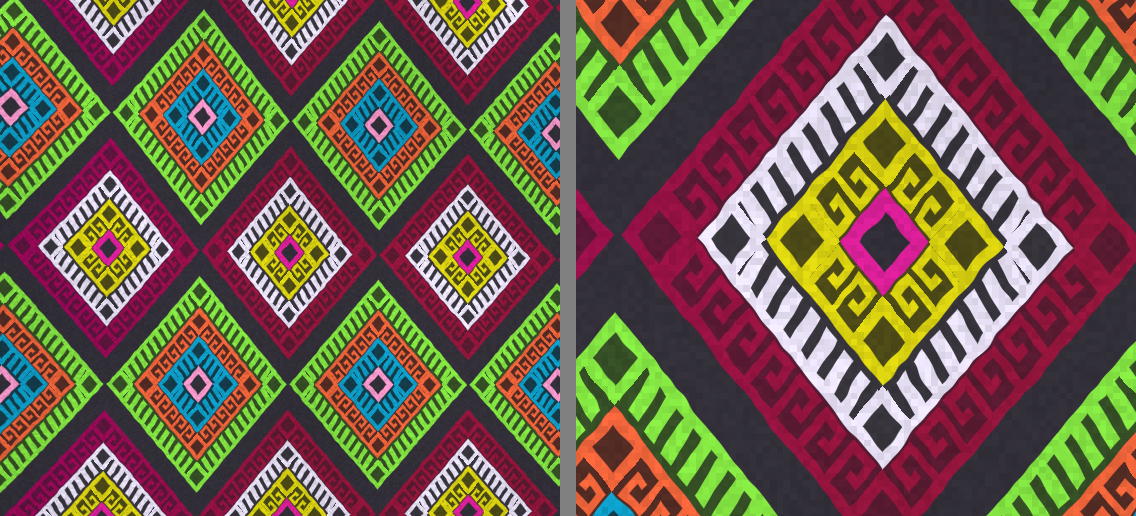
Left: the whole. Right: its middle third, enlarged.
Reproduce this pattern procedurally as a WebGL 2 fragment shader.

```glsl
#version 300 es
precision highp float;
// Woven cloth of nested diamonds: wine, white and yellow alternating with green, orange and blue.

#define CENTRE vec2(0.561, 0.510)      // middle of one wine diamond
#define SPACING vec2(0.1728, 0.2550)   // half the repeat across and down
#define HALF_SIZE vec2(0.1705, 0.2065) // half width and height of a diamond
#define OUTER_RING 0.71
#define MIDDLE_RING 0.45
#define INNER_RING 0.17
#define GAP_TINT 0.27                  // thread colour seen between stitches
#define WOBBLE 0.0022
#define GRAIN 0.13
#define THREADS 230.0

uniform vec2 u_resolution;
out vec4 fragColor;

const vec3 GROUND = vec3(0.19, 0.18, 0.215);
const vec3 WHITE  = vec3(0.90, 0.87, 0.95);
const vec3 YELLOW = vec3(0.85, 0.82, 0.06);
const vec3 GREEN  = vec3(0.50, 0.87, 0.25);
const vec3 ORANGE = vec3(0.91, 0.38, 0.22);
const vec3 BLUE   = vec3(0.05, 0.60, 0.76);
const vec3 PINK   = vec3(0.86, 0.12, 0.60);
const vec3 ROSE   = vec3(0.95, 0.58, 0.78);

float hash(vec2 p) {
    return fract(sin(dot(p, vec2(127.1, 311.7))) * 43758.5453);
}

float noise(vec2 p) {
    vec2 i = floor(p), f = fract(p);
    f = f * f * (3.0 - 2.0 * f);
    return mix(mix(hash(i), hash(i + vec2(1, 0)), f.x),
               mix(hash(i + vec2(0, 1)), hash(i + vec2(1, 1)), f.x), f.y);
}

// Coverage of a signed distance measured in diamond radii
float fill(float d) {
    float aa = 0.75 * length(1.0 / HALF_SIZE) / u_resolution.y;
    return 1.0 - smoothstep(-aa, aa, d);
}

float box(vec2 p, vec2 lo, vec2 hi, vec2 size) {
    vec2 d = (abs(p - 0.5 * (lo + hi)) - 0.5 * (hi - lo)) * size;
    return max(d.x, d.y);
}

// Slanted bars hanging from the outer line
float teeth(vec2 p, vec2 size) {
    float u = fract(p.x + 0.3 * p.y);
    return max(abs(u - 0.5) - 0.29, 0.0) > 0.0 || p.y < 0.88
        ? max((abs(u - 0.5) - 0.29) * size.x, (p.y - 0.88) * size.y)
        : (p.y - 0.88) * size.y;
}

// Square spiral hooks
float hooks(vec2 p, vec2 size) {
    p.x = fract(p.x);
    float d = box(p, vec2(0.00, 0.00), vec2(0.22, 0.95), size);
    d = min(d, box(p, vec2(0.00, 0.79), vec2(0.82, 0.95), size));
    d = min(d, box(p, vec2(0.60, 0.42), vec2(0.82, 0.95), size));
    return min(d, box(p, vec2(0.40, 0.42), vec2(0.82, 0.58), size));
}

// One frame between two radii; pos is (radius, place along the side)
vec3 band(vec3 under, vec2 pos, float inner, float outer, float count,
          bool hooked, vec3 thread, float tint) {
    float thick = outer - inner;
    vec2 size = vec2(2.0 * inner / count, thick);
    vec2 cell = vec2((pos.y + inner) / size.x, (outer - pos.x) / thick);
    float d = hooked ? hooks(cell, size) : teeth(cell, size);
    d = min(d, (cell.y - 0.19) * thick);
    // Corner blocks carry a dark lozenge
    if (abs(pos.y) > inner) {
        vec2 c = abs(vec2(pos.x, abs(pos.y)) - 0.5 * (inner + outer));
        d = 0.29 * thick - max(c.x, c.y);
    }
    vec3 gap = GROUND * 0.35 + thread * tint;
    vec3 cloth = mix(gap, thread, fill(d));
    return mix(under, cloth, fill(max(pos.x - outer, inner - pos.x)));
}

// Folded offset from the nearest point of a lattice, in diamond radii
vec2 latticeOffset(vec2 g) {
    return abs(g - round(g)) * 2.0 * SPACING / HALF_SIZE;
}

void main() {
    vec2 p = gl_FragCoord.xy / u_resolution.y;

    // Uneven stretch of the cloth and small stitch wobble
    vec2 q = p - CENTRE;
    float slack = max(0.36 - p.x, 0.0);
    q.x = q.x * (1.0 + 0.035 * q.y) - 0.010 * q.y + 0.26 * slack * slack;
    q.y += 0.093 * (p.x - CENTRE.x) * (p.y - 0.24);
    q += WOBBLE * (vec2(noise(p * 95.0), noise(p * 95.0 + 37.0)) - 0.5);

    // Nearest diamond of the two interleaved lattices
    vec2 g = q / (2.0 * SPACING);
    vec2 a = latticeOffset(g), b = latticeOffset(g - 0.5);
    bool wineKind = a.x + a.y < b.x + b.y;
    vec2 d = wineKind ? a : b;
    vec2 pos = vec2(d.x + d.y, d.y - d.x);

    // Frames from the outside in
    vec3 wine = mix(vec3(0.60, 0.03, 0.34), vec3(0.57, 0.08, 0.23), smoothstep(0.1, 0.6, p.x));
    vec3 col = GROUND;
    col = band(col, pos, OUTER_RING, 1.0, wineKind ? 7.0 : 11.0, wineKind,
               wineKind ? wine : GREEN, wineKind ? 0.48 : GAP_TINT);
    col = band(col, pos, MIDDLE_RING, OUTER_RING, wineKind ? 7.0 : 5.0, !wineKind,
               wineKind ? WHITE : ORANGE, wineKind ? 0.16 : GAP_TINT);
    col = band(col, pos, INNER_RING, MIDDLE_RING, wineKind ? 2.0 : 3.0, wineKind,
               wineKind ? YELLOW : BLUE, GAP_TINT);
    col = mix(col, wineKind ? PINK : ROSE, fill(pos.x - INNER_RING));
    col = mix(col, GROUND, fill(pos.x - 0.095));

    // Thread grain and patchy light
    float grain = hash(floor(p * THREADS)) - 0.5;
    col *= 1.0 + GRAIN * grain + 0.10 * (noise(p * 5.0) - 0.5);
    fragColor = vec4(clamp(col, 0.0, 1.0), 1.0);
}
```
